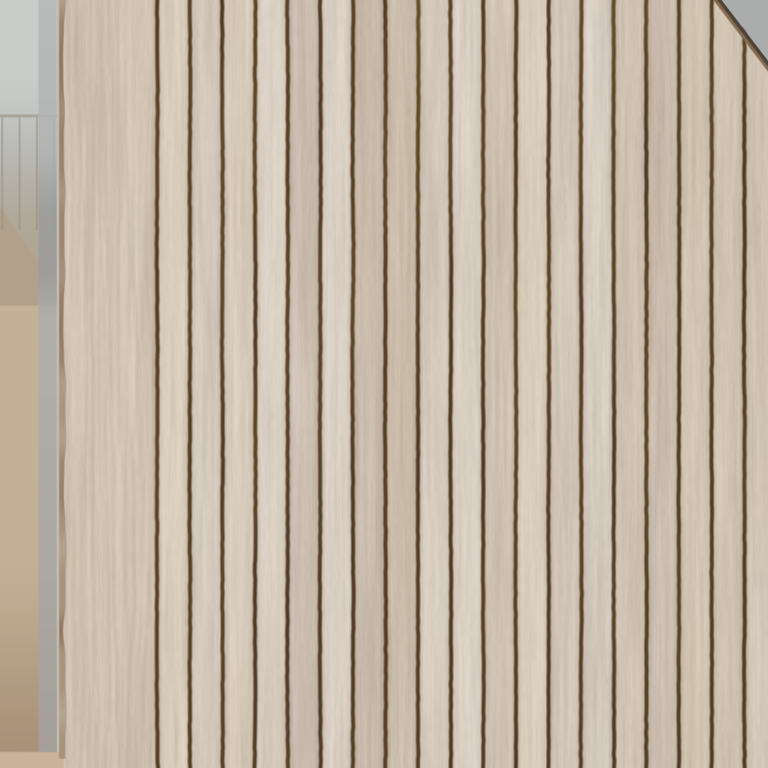
A three.js fragment shader for this texture:

```glsl
// Pale timber cladding: narrow vertical slats parted by dark grooves, with a wide
// board and a strip of window glass at the left and a sloped trim at top right.
// Each slat gets a hashed tone; stretched value noise supplies grain and wear.
#define FIRST_GROOVE 0.2048
#define PITCH 0.04246
#define GROOVE_CORE 0.0007
#define GROOVE_EDGE 0.0044
#define BOARD_LEFT 0.083
#define SOFT 0.0014
#define GRAIN 0.055
#define TONE_SPREAD 0.85
#define CREAM vec3(0.855, 0.815, 0.762)
#define ROSE_TAN vec3(0.772, 0.708, 0.642)
#define GROOVE_DARK vec3(0.315, 0.225, 0.135)
#define EDGE_BROWN vec3(0.52, 0.42, 0.31)

varying vec2 vUv;

float hash(vec2 p) {
  vec3 q = fract(vec3(p.xyx) * 0.1031);
  q += dot(q, q.yzx + 33.33);
  return fract((q.x + q.y) * q.z);
}

float noise(vec2 p) {
  vec2 i = floor(p), f = fract(p);
  f = f * f * (3.0 - 2.0 * f);
  return mix(mix(hash(i), hash(i + vec2(1.0, 0.0)), f.x),
             mix(hash(i + vec2(0.0, 1.0)), hash(i + vec2(1.0, 1.0)), f.x), f.y);
}

float fbm(vec2 p) {
  float sum = 0.0, amp = 0.5;
  for (int i = 0; i < 4; i++) {
    sum += amp * noise(p);
    p = p * 2.03 + 17.0;
    amp *= 0.5;
  }
  return sum;
}

// Soft step and soft-edged band in canvas units
float past(float edge, float x) { return smoothstep(edge - SOFT, edge + SOFT, x); }
float band(float a, float b, float x) { return past(a, x) * (1.0 - past(b, x)); }

// Wood with its own tone and grain for each board id
vec3 wood(vec2 uv, float id) {
  vec2 shift = vec2(hash(vec2(id, 3.0)), hash(vec2(id, 9.0))) * 40.0;
  float wide = 1.0 - step(0.0, id);
  float tone = mix(hash(vec2(id + 5.0, 21.0)), 0.3, wide);
  float drift = fbm(uv * vec2(34.0, 3.0) + shift) - 0.47;
  float fibre = fbm(uv * vec2(190.0, 7.0) + shift) - 0.47;
  float fleck = noise(uv * vec2(420.0, 90.0) + shift) - 0.5;
  // Long arched figure, clearest on a few boards
  float bend = uv.x * 34.0 + 1.6 * fbm(uv * vec2(9.0, 2.2) + shift);
  float rings = abs(fract(bend * 3.0) - 0.5) - 0.25;
  float figure = mix(step(0.7, hash(vec2(id, 31.0))) * 0.5, 0.8, wide);
  vec3 col = mix(ROSE_TAN, CREAM, clamp(0.6 + TONE_SPREAD * (tone - 0.5) + drift * 0.8, 0.0, 1.0));
  col += GRAIN * (fibre * 1.7 + fleck * 0.35 + rings * figure);
  // Boards vary between warm and grey
  return col + (hash(vec2(id, 47.0)) - 0.5) * vec3(0.008, 0.0, -0.025);
}

// Glass with pale sky, faint railing, hazy slope and warm lower reflection
vec3 glass(vec2 uv) {
  vec3 sky = mix(vec3(0.73, 0.74, 0.73), vec3(0.79, 0.80, 0.79), smoothstep(0.78, 0.92, uv.y));
  vec3 haze = vec3(0.69, 0.65, 0.59);
  vec3 warm = mix(vec3(0.66, 0.57, 0.47), vec3(0.77, 0.69, 0.59), smoothstep(0.0, 0.3, uv.y));
  vec3 col = mix(sky, haze, 1.0 - smoothstep(0.68, 0.85, uv.y));
  col = mix(col, vec3(0.70, 0.63, 0.54), 1.0 - past(0.73 - 1.4 * uv.x, uv.y));
  col = mix(col, warm, 1.0 - past(0.602, uv.y));
  float bar = abs(fract((uv.x - 0.003) / 0.0225 + 0.5) - 0.5) * 0.0225;
  float rail = (1.0 - smoothstep(0.0005, 0.002, bar)) * band(0.70, 0.85, uv.y);
  rail = max(rail, band(0.847, 0.851, uv.y));
  col = mix(col, vec3(0.58, 0.55, 0.50), rail * 0.55);
  // Cool frame and its lit side
  vec3 frame = mix(vec3(0.64, 0.63, 0.61), vec3(0.71, 0.72, 0.72), uv.y);
  frame -= 0.08 * (1.0 - smoothstep(0.03, 0.12, abs(uv.y - 0.69)));
  col = mix(col, frame, band(0.05, 0.074, uv.x) * 0.85);
  return mix(col, vec3(0.76, 0.74, 0.71), past(0.074, uv.x));
}

void main() {
  vec2 uv = vUv;

  // Slats and the wide board
  float cell = (uv.x - FIRST_GROOVE) / PITCH;
  float id = max(floor(cell), -1.0);
  vec3 col = wood(uv, id);

  // Grooves with slightly frayed, warm edges
  float seam = max(floor(cell + 0.5), 0.0);
  float wobble = (noise(vec2(seam * 7.0, uv.y * 9.0)) - 0.5) * 0.0012
               + (noise(vec2(seam * 13.0, uv.y * 110.0)) - 0.5) * 0.0008;
  float d = abs(uv.x - FIRST_GROOVE - seam * PITCH + wobble);
  float worn = noise(vec2(seam * 5.0 + 2.0, uv.y * 5.0));
  vec3 grooveCol = mix(GROOVE_DARK, vec3(0.43, 0.32, 0.18), worn * (0.25 + 0.5 * uv.y));
  col *= 1.0 - 0.05 * (1.0 - smoothstep(0.003, 0.009, d));
  col = mix(col, grooveCol, 1.0 - smoothstep(GROOVE_CORE, GROOVE_EDGE, d));

  // Window strip, ledge and rough end of the wide board
  vec3 side = glass(uv);
  float ledge = 0.021 - 0.09 * uv.x * uv.x;
  side = mix(side, vec3(0.79, 0.70, 0.60), 1.0 - past(ledge, uv.y));
  col = mix(side, col, past(BOARD_LEFT, uv.x));
  float rough = noise(vec2(4.0, uv.y * 28.0));
  float rim = band(0.077, 0.082 + 0.005 * rough, uv.x) * past(0.012, uv.y);
  col = mix(col, mix(EDGE_BROWN, ROSE_TAN, rough * 0.7), rim * 0.85);

  // Sloped trim over the top right corner
  float slope = dot(uv - vec2(0.935, 1.0), vec2(0.794, 0.607));
  col = mix(col, EDGE_BROWN, band(-0.005, 0.001, slope));
  col = mix(col, vec3(0.30, 0.26, 0.22), band(-0.001, 0.004, slope));
  col = mix(col, vec3(0.67, 0.68, 0.68), past(0.004, slope));

  gl_FragColor = vec4(clamp(col, 0.0, 1.0), 1.0);
}
```
